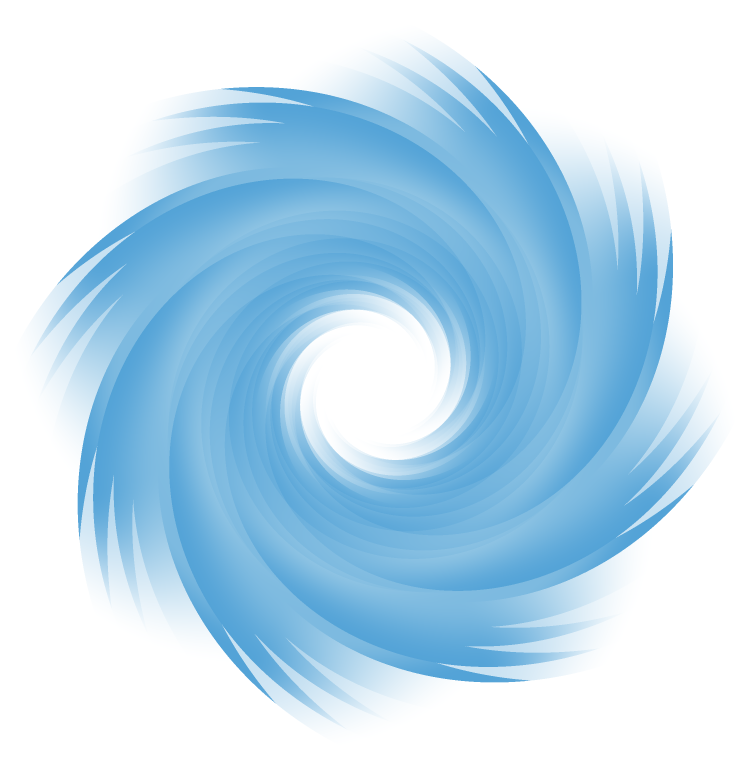
Reproduce this background procedurally as a Shadertoy shader.

```glsl
// A blue eight-armed whirl with feathered tails around a bright round hole, on white.

#define CENTER vec2(0.510, 0.499)
#define TIP_RADIUS 0.436
#define TIP_ANGLE 0.489
#define PITCH 0.40
#define ARMS 8.0
#define RIM_WIDTH 0.17
#define HOLE 0.185
#define HOLE_GLOW 0.335

const float TAU = 6.2831853;
const vec3 DEEP_BLUE = vec3(0.31, 0.63, 0.84);
const vec3 PALE_BLUE = vec3(0.60, 0.79, 0.90);

// Position across one arm of a log spiral: 0 at its outer edge, 1 at the next edge inward.
float acrossArm(float angle, float q, float pitch, float shift) {
    return fract((pitch * angle - log(q)) * ARMS / (pitch * TAU) + shift);
}

float bump(float x, float width) {
    return exp(-x * x / (width * width));
}

// Pale slits that open outward from a point inside the tail.
float feathers(float u, float q) {
    float slits = 0.0;
    for (int i = 0; i < 3; i++) {
        float k = float(i);
        float apex = RIM_WIDTH + 0.24 * k;
        float opening = 1.15 * (q - 0.85 + 0.025 * k);
        float inside = step(apex - opening, u) * step(u, apex);
        slits = max(slits, inside * (0.68 - 0.14 * k));
    }
    return slits;
}

vec3 whirl(vec2 p) {
    float q = max(length(p) / TIP_RADIUS, 0.001);
    float angle = atan(p.y, p.x) - TIP_ANGLE;
    float u = acrossArm(angle, q, PITCH, 0.0);

    // Arm body: a light rim, then deep blue easing to pale
    float tone = mix(0.06, 0.62, smoothstep(0.12, 1.0, u));
    float rim = step(u, RIM_WIDTH) * (1.0 - smoothstep(0.76, 0.90, q));
    tone = mix(tone, 0.62, rim);

    // Sheer inner blades of flatter pitch overlap the arms
    float bladeA = acrossArm(angle, q, 0.29, 0.35);
    float bladeB = acrossArm(angle, q, 0.22, 0.70);
    float core = 1.0 - smoothstep(0.52, 0.70, q);
    float layered = 0.18 + 0.28 * bladeA + 0.24 * bladeB;
    tone = mix(tone, layered, 0.65 * core);
    tone += 0.24 * bump(q - 0.55, 0.09) - 0.14 * bump(q - 0.40, 0.07);
    vec3 color = mix(DEEP_BLUE, PALE_BLUE, clamp(tone, 0.0, 1.0));

    // Tails dissolve to white, earliest on their inner side
    float fade = smoothstep(0.94 - 0.25 * u, 1.09 - 0.15 * u, q);
    float sliver = step(u, 1.15 * (1.0 - q));
    fade *= 1.0 - 0.7 * sliver;
    float white = 1.0 - (1.0 - fade) * (1.0 - feathers(u, q));

    // Bright hole bordered by curved, translucent edges
    float arcA = acrossArm(angle, q, 0.30, 0.10);
    float arcB = acrossArm(angle, q, 0.24, 0.55);
    float glowA = 1.0 - smoothstep(HOLE, HOLE_GLOW, q + 0.07 * (arcA - 0.5));
    float glowB = 1.0 - smoothstep(HOLE, HOLE_GLOW, q + 0.06 * (arcB - 0.5));
    float glow = mix(glowA, glowB, 0.45);
    glow = max(glow, 1.0 - smoothstep(HOLE - 0.02, HOLE + 0.01, q));
    return mix(color, vec3(1.0), max(white, glow));
}

void mainImage(out vec4 fragColor, in vec2 fragCoord) {
    // Average a 3 by 3 grid of samples to smooth the edges
    vec3 sum = vec3(0.0);
    for (int i = 0; i < 9; i++) {
        vec2 offset = (vec2(i % 3, i / 3) - 1.0) / 3.0;
        vec2 p = (fragCoord + offset - CENTER * iResolution.xy) / iResolution.y;
        sum += whirl(p);
    }
    fragColor = vec4(sum / 9.0, 1.0);
}
```
